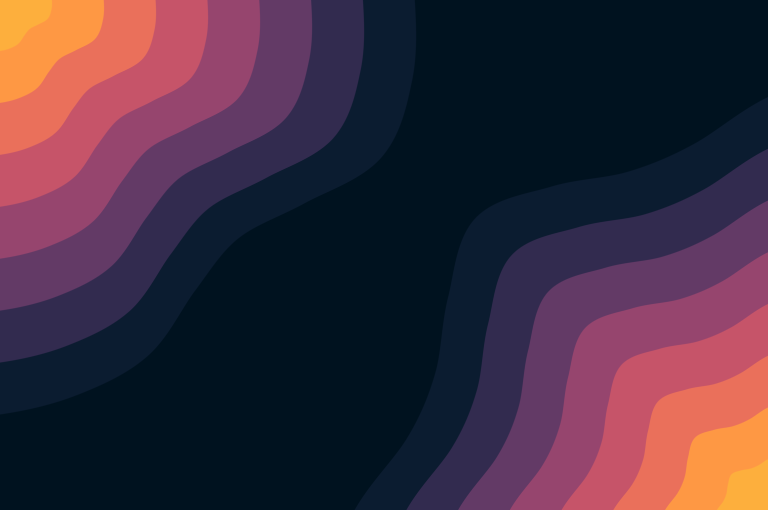
Write a WebGL 1 fragment shader that draws this background.

```glsl
precision highp float;
// Two stacks of wavy, concentric colour bands glowing from opposite corners of a dark field.

uniform vec2 u_resolution;

// Layout, in units of the canvas width
const vec2 CORNER = vec2(0.5, 0.33333);   // half size of the centred 3:2 frame
const float BANDS = 8.0;
const float SPANS = 8.0;                  // angular spans in a quarter turn
const float QUARTER_TURN = 1.5707963;

// Outer radius at equal angles, from the horizontal edge to the vertical one.
// The first and last used knots lie just beyond the quarter turn.
const vec4 TOP_A = vec4(0.534, 0.540, 0.547, 0.538);
const vec4 TOP_B = vec4(0.478, 0.440, 0.457, 0.503);
const vec4 TOP_C = vec4(0.525, 0.541, 0.556, 0.0);
const vec4 LOW_A = vec4(0.598, 0.539, 0.480, 0.469);
const vec4 LOW_B = vec4(0.501, 0.539, 0.508, 0.478);
const vec4 LOW_C = vec4(0.488, 0.539, 0.590, 0.0);

// Colours, from the field to the hot core
const vec3 FIELD  = vec3(0.000, 0.071, 0.122);
const vec3 NAVY   = vec3(0.043, 0.108, 0.188);
const vec3 INDIGO = vec3(0.198, 0.167, 0.310);
const vec3 PLUM   = vec3(0.388, 0.227, 0.400);
const vec3 MULBERRY = vec3(0.590, 0.270, 0.430);
const vec3 ROSE   = vec3(0.775, 0.330, 0.410);
const vec3 CORAL  = vec3(0.918, 0.440, 0.357);
const vec3 ORANGE = vec3(0.996, 0.598, 0.267);
const vec3 AMBER  = vec3(0.992, 0.686, 0.238);

// Catmull-Rom weights for four knots at signed distances x
vec4 splineWeight(vec4 x) {
  vec4 d = min(abs(x), 2.0);
  vec4 inner = 1.0 + d * d * (1.5 * d - 2.5);
  vec4 outer = 2.0 + d * (-4.0 + d * (2.5 - 0.5 * d));
  return mix(inner, outer, step(1.0, d));
}

// Smooth outline radius in the direction of q
float outline(vec2 q, vec4 a, vec4 b, vec4 c) {
  float t = clamp(atan(q.y, q.x) / QUARTER_TURN, 0.0, 1.0) * SPANS;
  vec4 x = t - vec4(-1.0, 0.0, 1.0, 2.0);
  return dot(a, splineWeight(x))
       + dot(b, splineWeight(x - 4.0))
       + dot(c, splineWeight(x - 8.0));
}

// Paint scaled copies of one outline, from the widest to the core
vec3 paintBands(vec3 color, vec2 q, float radius, float pixel) {
  vec3 tint[8];
  tint[0] = NAVY;
  tint[1] = INDIGO;
  tint[2] = PLUM;
  tint[3] = MULBERRY;
  tint[4] = ROSE;
  tint[5] = CORAL;
  tint[6] = ORANGE;
  tint[7] = AMBER;
  float dist = length(q);
  for (int i = 0; i < 8; i++) {
    float edge = radius * (1.0 - float(i) / BANDS);
    float cover = smoothstep(-0.75, 0.75, (edge - dist) / pixel);
    color = mix(color, tint[i], cover);
  }
  return color;
}

void main() {
  float pixel = 1.0 / u_resolution.x;
  vec2 p = (gl_FragCoord.xy - 0.5 * u_resolution) * pixel;

  // Offsets pointing inward from each corner
  vec2 top = vec2(CORNER.x + p.x, CORNER.y - p.y);
  vec2 low = vec2(CORNER.x - p.x, CORNER.y + p.y);

  vec3 color = FIELD;
  color = paintBands(color, top, outline(top, TOP_A, TOP_B, TOP_C), pixel);
  color = paintBands(color, low, outline(low, LOW_A, LOW_B, LOW_C), pixel);
  gl_FragColor = vec4(color, 1.0);
}
```
